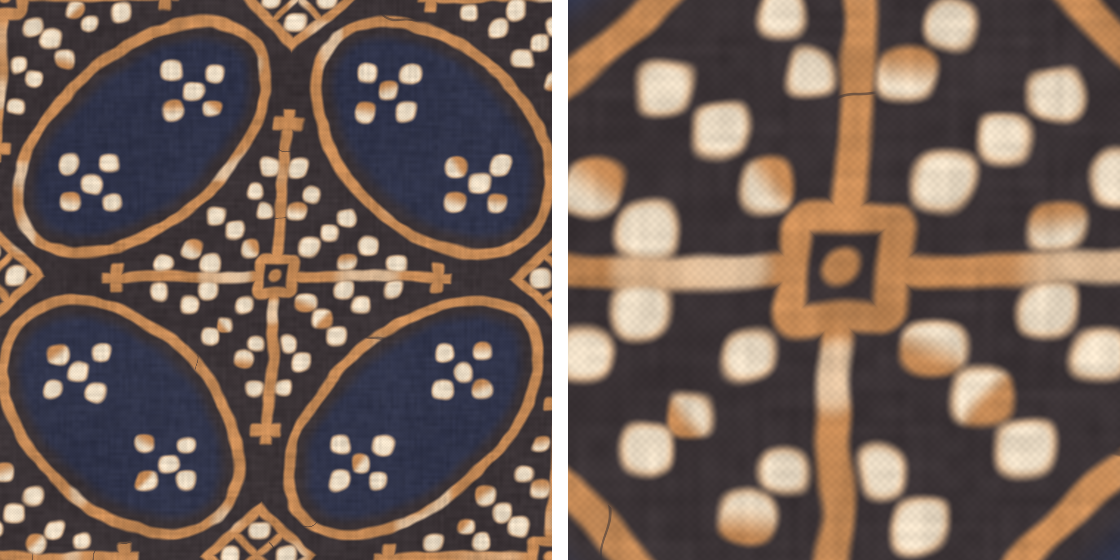
Left: the whole. Right: its middle third, enlarged.
Give the GLSL for this pattern, as a WebGL 2 fragment shader.

```glsl
#version 300 es
precision highp float;
// Wax-resist cloth: outlined ovals around dotted crosses and small lattice diamonds.

uniform vec2 u_resolution;
out vec4 fragColor;

#define CENTER vec2(0.495, 0.505)   // middle of the central cross
#define CELL vec2(0.520, 0.501)     // cross-to-diamond spacing
#define LEAN 0.073                  // sideways slant of the rows
#define WOBBLE 0.017                // hand-drawn unevenness
#define OVAL vec2(0.500, 0.307)     // oval radii
#define LINE 0.019                  // half width of the lines
#define DOT 0.035                   // dot radius
#define STAIN 0.24                  // share of dots stained brown
#define THREADS 190.0               // weave threads per canvas height

const vec3 GROUND = vec3(0.225, 0.195, 0.205);
const vec3 NAVY = vec3(0.185, 0.200, 0.285);
const vec3 TAN = vec3(0.76, 0.53, 0.33);
const vec3 CREAM = vec3(0.91, 0.85, 0.76);

float hash(vec2 p) {
    vec3 q = fract(p.xyx * 0.1031);
    q += dot(q, q.yzx + 33.33);
    return fract((q.x + q.y) * q.z);
}

float noise(vec2 p) {
    vec2 i = floor(p), f = fract(p);
    f = f * f * (3.0 - 2.0 * f);
    return mix(mix(hash(i), hash(i + vec2(1, 0)), f.x),
               mix(hash(i + vec2(0, 1)), hash(i + vec2(1, 1)), f.x), f.y);
}

float soft;   // edge softness in cell units
float cover(float d) { return 1.0 - smoothstep(-soft, soft, d); }

float box(vec2 p, vec2 b) {
    vec2 q = abs(p) - b;
    return length(max(q, 0.0)) + min(max(q.x, q.y), 0.0);
}

// One wax dot with its own offset, size, tinted rim and stain
void waxDot(inout vec3 col, vec2 p, float r, vec2 id) {
    p += (vec2(hash(id), hash(id + 7.3)) - 0.5) * 0.014;
    float d = mix(length(p), pow(dot(p * p, p * p), 0.25), 0.5);
    d -= r * (0.9 + 0.2 * hash(id + 3.1));
    float stained = step(hash(id + 11.7), STAIN);
    float patchy = smoothstep(-0.015, 0.02, p.x * (hash(id + 5.9) - 0.5) * 2.0 + p.y * 0.7);
    vec3 ink = mix(CREAM, TAN, max(0.5 * smoothstep(-0.014, 0.0, d), stained * patchy));
    col = mix(col, ink, cover(d));
}

void main() {
    vec2 uv = gl_FragCoord.xy / u_resolution.y;
    soft = max(0.007, 1.3 / (u_resolution.y * CELL.y));

    // Slanted grid with a wavering hand
    vec2 g = uv - CENTER;
    g.x -= LEAN * g.y;
    g /= CELL;
    vec2 w = vec2(noise(g * 7.0 + 40.0), noise(g * 7.0 + 80.0)) - 0.5;
    w += 0.5 * (vec2(noise(g * 24.0 + 20.0), noise(g * 24.0 + 60.0)) - 0.5);
    g += w * WOBBLE;

    // Mirror alternate cells: crosses at (0,0) and (1,1), diamonds at the other corners
    vec2 cell = floor(g), f = fract(g);
    if (mod(cell.x + cell.y, 2.0) > 0.5) f.x = 1.0 - f.x;
    vec2 e = f - 0.5;
    float turned = step(1.0, f.x + f.y);
    vec2 q = mix(f, 1.0 - f, turned);
    vec2 seed = cell * 17.0 + turned * 5.0 + 300.0;

    // Oval filled with navy, darker at the rim
    vec2 o = vec2(e.x - e.y, e.x + e.y) * 0.70711;
    float k = length(o / OVAL);
    float oval = k * (k - 1.0) / max(length(o / (OVAL * OVAL)), 0.001);
    vec3 col = mix(GROUND, NAVY, 1.0 - smoothstep(-0.09, -0.03, oval));
    float line = abs(oval) - LINE;

    // Cross arms with a short bar near each tip
    vec2 arm = q.x > q.y ? q : q.yx;
    line = min(line, box(arm, vec2(0.59, LINE * 0.85)) - 0.003);
    line = min(line, box(arm - vec2(0.545, 0.0), vec2(0.014, 0.045)) - 0.008);

    // Diamond with crossing bars
    vec2 m = abs(q.x > q.y ? q - vec2(1, 0) : q - vec2(0, 1));
    float rim = (m.x + m.y - 0.175) * 0.70711;
    line = min(line, abs(rim) - LINE * 0.9);
    line = min(line, max(abs(m.x - m.y) * 0.70711 - LINE * 0.65, rim));

    // Square hub and its eye
    float hub = box(q, vec2(0.047)) - 0.012;
    line = max(line, -hub);
    line = min(line, min(abs(hub) - LINE, length(q) - 0.022));

    // Worn wax: pale rubs and rare dark cracks
    float rub = smoothstep(0.73, 0.93, noise(g * 8.0 + 150.0));
    float crack = 1.0 - smoothstep(0.004, 0.012, abs(noise(g * 6.0 + 210.0) - 0.32));
    crack *= step(0.62, noise(g * 3.0 + 90.0));
    vec3 ink = TAN * (0.93 + 0.14 * noise(g * 20.0));
    ink = mix(mix(ink, CREAM, 0.65 * rub), GROUND, 0.55 * crack);
    col = mix(col, ink, cover(line));

    // Dots between the arms: a diagonal row, and a wing beside each arm
    for (int i = 0; i < 3; i++) {
        float n = float(i);
        vec2 wing = i == 2 ? vec2(0.40, 0.052) : vec2(0.24, 0.052) + n * vec2(0.058, 0.053);
        waxDot(col, q - 0.102 - n * vec2(0.060, 0.057), DOT * 0.97, seed + n);
        waxDot(col, q - wing, DOT * 0.94, seed + n + 31.0);
        waxDot(col, q - wing.yx, DOT * 0.94, seed + n + 62.0);
    }

    // Dots inside the diamond
    vec2 pip = m.x > m.y ? m : m.yx;
    waxDot(col, pip - vec2(0.095, 0.0), DOT * 0.95, vec2(2.0, 9.0));

    // Two five-dot flowers along each oval
    float side = e.x > e.y ? 1.0 : -1.0;
    vec2 flower = e - side * vec2(0.165, -0.165);
    for (int i = 0; i < 5; i++) {
        vec2 corner = vec2(i % 2, i / 2) * 2.0 - 1.0;
        vec2 at = i == 4 ? vec2(0.0) : corner * vec2(0.070, 0.065);
        waxDot(col, flower - at, DOT, cell * 13.0 + side * 3.0 + float(i) + 500.0);
    }

    // Woven threads and faded flecks
    vec2 t = uv * THREADS;
    float weave = sin(t.x * 6.2832) * sin(t.y * 6.2832) * 0.025;
    float slub = noise(t * vec2(0.15, 1.0)) + noise(t * vec2(1.0, 0.15)) - 1.0;
    col *= 1.0 + weave + 0.10 * slub;
    col += 0.025 * (noise(t * 0.5) - 0.5) + 0.02 * (noise(uv * 6.0) - 0.5);
    fragColor = vec4(clamp(col, 0.0, 1.0), 1.0);
}
```
